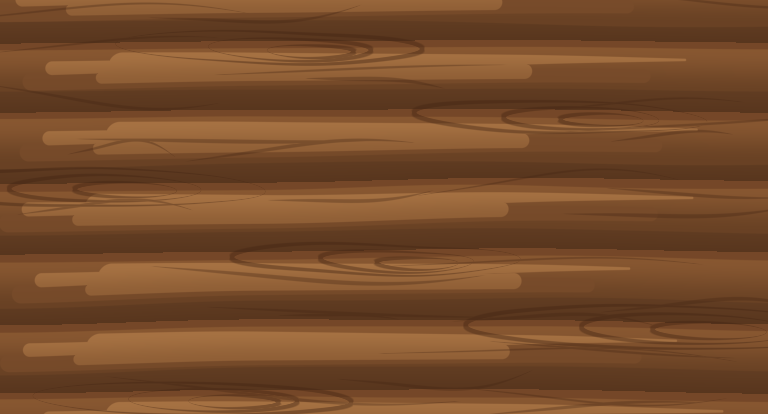
A Shadertoy shader for this texture:

```glsl
// Stacked wooden logs with soft highlights, tapered grain strokes and oval knots.

float hash(vec2 p) {
    return fract(sin(dot(p, vec2(127.1, 311.7))) * 43758.5453);
}

float noise(vec2 p) {
    vec2 i = floor(p), f = fract(p);
    f = f * f * (3.0 - 2.0 * f);
    return mix(mix(hash(i), hash(i + vec2(1, 0)), f.x),
               mix(hash(i + vec2(0, 1)), hash(i + vec2(1, 1)), f.x), f.y);
}

// Distance to a segment whose radius changes from ra to rb
float taperedCapsule(vec2 p, vec2 a, vec2 b, float ra, float rb) {
    float h = clamp(dot(p - a, b - a) / dot(b - a, b - a), 0.0, 1.0);
    return length(p - mix(a, b, h)) - mix(ra, rb, h);
}

// Coverage of an oval outline that is thicker on one side
float ring(vec2 d, vec2 r, float side, float px) {
    vec2 n = d / r;
    float f = max(length(n), 1e-3);
    float dist = abs(f - 1.0) * f / max(length(n / r), 1e-3);
    float width = 0.0028 + 0.0028 * side * n.x / f;
    return smoothstep(px, -px, dist - width);
}

// Coverage of a bent stroke with pointed ends
float stroke(vec2 d, float halfLength, float slope, float bend, float width, float px) {
    float u = d.x / halfLength;
    float taper = 1.0 - u * u;
    float dist = abs(d.y - slope * d.x - bend * (taper + 0.3 * sin(3.0 * u)));
    return smoothstep(px, -px, dist - width * taper) * smoothstep(0.0, 0.1, taper);
}

void mainImage(out vec4 fragColor, in vec2 fragCoord) {
    float px = 0.8 / iResolution.y;
    float aspect = iResolution.x / iResolution.y;
    vec2 p = fragCoord / iResolution.y;
    p.y = 1.0 - p.y;                       // measured downwards from the top
    float logHeight = 0.17;

    // Log rows with slightly wavy seams
    float t = p.y / logHeight + 0.43 + 0.12 * (noise(vec2(p.x * 1.6, p.y * 4.0)) - 0.5);
    float row = floor(t);
    float v = t - row;
    float aa = px / logHeight;

    // Rounded body, lit rim and shaded underside
    vec3 color = mix(vec3(0.53, 0.34, 0.19), vec3(0.41, 0.255, 0.14), smoothstep(0.1, 0.75, v));
    float rimEdge = 0.11 + 0.05 * (noise(vec2(p.x * 2.0, row * 7.0)) - 0.5);
    color = mix(vec3(0.46, 0.28, 0.155), color, smoothstep(-aa, aa, v - rimEdge));
    float shadeEdge = 0.73 + 0.14 * (noise(vec2(p.x * 1.3, row * 5.0 + 2.0)) - 0.5);
    vec3 shade = mix(vec3(0.385, 0.24, 0.135), vec3(0.345, 0.21, 0.115), (v - 0.65) / 0.35);
    color = mix(color, shade, smoothstep(-aa, aa, v - shadeEdge));

    // Half-lit lobe, then the bright lobes tapering to the right
    vec2 q = vec2(p.x - 0.1 * (hash(vec2(row, 3.0)) - 0.5), v * logHeight);
    float reach = 1.5 + 0.25 * hash(vec2(row, 8.0));
    float halfLit = taperedCapsule(q, vec2(0.05, 0.095), vec2(reach - 0.1, 0.085), 0.022, 0.017);
    color = mix(color, vec3(0.47, 0.295, 0.165), 0.8 * smoothstep(px, -px, halfLit));
    float lit = taperedCapsule(q, vec2(0.1, 0.062), vec2(reach, 0.044), 0.017, 0.002);
    lit = min(lit, taperedCapsule(q, vec2(0.27, 0.06), vec2(reach, 0.044), 0.035, 0.003));
    lit = min(lit, taperedCapsule(q, vec2(0.22, 0.087), vec2(1.24, 0.077), 0.015, 0.019));
    vec3 light = mix(vec3(0.65, 0.445, 0.26), vec3(0.56, 0.37, 0.21), smoothstep(0.15, 0.62, v));
    color = mix(color, light, smoothstep(px, -px, lit));

    // Grain strokes and knots, gathered as one translucent ink
    float ink = 0.0;
    for (int i = 0; i < 8; i++) {
        float n = float(i);
        for (int j = 0; j < 5; j++) {
            vec2 id = vec2(n, float(j) + 11.0);
            vec2 center = vec2(hash(id) * aspect, (n - 0.43 + hash(id + 20.0)) * logHeight);
            float halfLength = mix(0.1, 0.45, hash(id + 40.0));
            float slope = 0.16 * (hash(id + 60.0) - 0.5);
            float bend = 0.07 * (hash(id + 80.0) - 0.5);
            float width = mix(0.002, 0.0055, hash(id + 100.0));
            ink = max(ink, 0.8 * stroke(p - center, halfLength, slope, bend, width, px));
        }

        vec2 knot = vec2(fract(n * 0.38 - 0.03) * aspect, (n - 0.33) * logHeight);
        float size = mix(0.75, 1.1, hash(vec2(n, 5.0)));
        float side = hash(vec2(n, 6.0)) < 0.75 ? -1.0 : 1.0;
        vec2 d = p - knot;
        d.y += 0.012 * (noise(p * vec2(4.0, 8.0)) - 0.5) - 0.02 * d.x;
        for (int k = 0; k < 3; k++) {
            float scale = size * pow(0.53, float(k));
            vec2 radii = vec2(0.46 * scale, 0.048 * size * (1.0 - 0.3 * float(k)));
            vec2 shift = vec2(0.05, 0.003) * float(k);
            ink = max(ink, ring(d - shift, radii, side, px));
        }
    }
    color = mix(color, vec3(0.26, 0.14, 0.07), 0.42 * ink);

    fragColor = vec4(color, 1.0);
}
```
